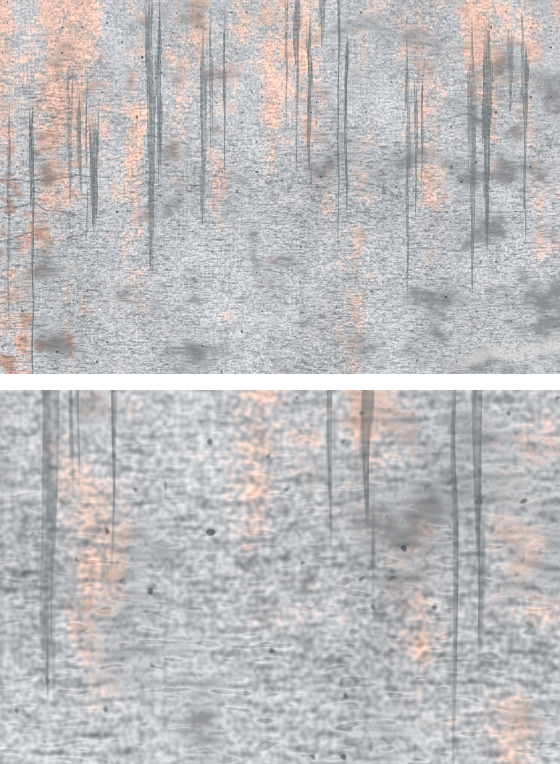
Top, the full canvas; bottom, a detail of the centre.
A Shadertoy shader for this texture:

```glsl
vec2 hash2(vec2 p) {
    p = vec2(dot(p, vec2(127.1, 311.7)), dot(p, vec2(269.5, 183.3)));
    return fract(sin(p) * 43758.545);
}

float corner(vec2 cell, vec2 offset) {
    float angle = 6.2832 * hash2(cell).x;
    return dot(vec2(cos(angle), sin(angle)), offset);
}

// Gradient noise, roughly -0.7 to 0.7
float noise(vec2 p) {
    vec2 i = floor(p), f = fract(p);
    vec2 u = f * f * f * (f * (f * 6.0 - 15.0) + 10.0);
    vec2 e = vec2(1, 0);
    return mix(mix(corner(i, f), corner(i + e.xy, f - e.xy), u.x),
               mix(corner(i + e.yx, f - e.yx), corner(i + e.xx, f - e.xx), u.x), u.y);
}

float fbm(vec2 p) {
    float sum = 0.0, amp = 1.0;
    for (int i = 0; i < 5; i++) {
        sum += amp * noise(p);
        p = mat2(1.6, 0.4, -0.4, 1.6) * p * 1.25 + 17.3;
        amp *= 0.55;
    }
    return sum;
}

// Clusters of tapered vertical runs with frayed ends
float drips(vec2 uv) {
    float ink = 0.0;
    float fibre = noise(vec2(uv.x * 190.0, uv.y * 7.0));
    float fray = noise(vec2(uv.x * 130.0, uv.y * 1.5 + 40.0));
    float wobble = 0.004 * noise(vec2(uv.x * 8.0, uv.y * 9.0));
    for (float i = 0.0; i < 9.0; i++) {
        vec2 cluster = hash2(vec2(i, 3.7));
        float centre = (i + 0.2 + 0.6 * cluster.x) / 6.0;
        float top = 1.12 - 0.4 * cluster.y * cluster.y;
        for (float j = 0.0; j < 4.0; j++) {
            vec2 place = hash2(vec2(i + 21.0, j + 5.0));
            vec2 shape = hash2(vec2(j + 61.0, i + 13.0));
            float x = centre + (place.x - 0.5) * 0.075;
            float len = 0.2 + 0.5 * place.y * place.y + 0.1 * shape.x;
            float t = (top - 0.15 * shape.x - uv.y) / len + 0.35 * fray;
            float width = mix(0.0025, 0.016, shape.y * shape.y) * sqrt(clamp(1.0 - t, 0.0, 1.0));
            float side = abs(uv.x - x + wobble) + 0.006 * fibre;
            float run = smoothstep(width + 0.0015, width - 0.0015, side);
            run *= smoothstep(0.0, 0.2, t) * smoothstep(1.0, 0.85, t);
            ink = max(ink, run * (0.6 + 0.4 * place.x));
        }
    }
    return ink * clamp(0.9 + 0.9 * fibre, 0.0, 1.0);
}

void mainImage(out vec4 fragColor, in vec2 fragCoord) {
    vec2 uv = fragCoord / iResolution.y;
    float mottle = fbm(uv * vec2(4.0, 3.0) + 8.0);
    float blotch = fbm(uv * vec2(14.0, 18.0) + 31.0);

    // Horizontal grain, weaker near the top, over gritty plaster
    vec2 bent = uv + vec2(0.0, 0.006 * noise(uv * 9.0));
    float grain = noise(bent * vec2(24.0, 135.0)) + 0.8 * noise(bent * vec2(55.0, 185.0) + 9.0);
    float grit = noise(uv * 185.0) + 0.7 * noise(uv * 95.0 + 4.0);
    float lined = mix(0.2, 0.07, smoothstep(0.45, 0.95, uv.y + 0.25 * mottle));
    float tone = 0.775 + 0.08 * mottle + 0.07 * blotch + lined * grain + 0.17 * grit;
    tone -= 0.2 * smoothstep(0.25, 0.6, grain) * smoothstep(0.85, 0.4, uv.y);
    vec3 color = min(tone, 0.93) * vec3(0.985, 1.0, 1.022);

    // Peach undercoat in broken vertical bands, strongest at the top and left
    float bands = fbm(uv * vec2(10.0, 1.8) + 3.0) + 0.6 * blotch + 0.3 * grit;
    bands += 0.5 * (uv.y - 0.62) + 0.35 * smoothstep(0.5, 0.0, uv.x);
    float peach = smoothstep(0.0, 0.85, bands + 0.15 * grain);
    color = mix(color, color * vec3(1.2, 0.99, 0.89), peach);

    // Rusty stain on the left, grey grime on the right
    float rust = smoothstep(0.4, 0.0, uv.x) * smoothstep(0.0, 0.6, blotch + mottle * 0.5);
    color *= mix(vec3(1), vec3(0.9, 0.78, 0.73), rust * smoothstep(0.8, 0.45, uv.y));
    float grime = fbm(uv * vec2(5.0, 8.0) + 52.0) + 0.6 * blotch;
    grime += 0.3 * smoothstep(0.9, 1.5, uv.x) + 0.45 * grit;
    color = mix(color, vec3(0.46, 0.47, 0.48), 0.7 * smoothstep(0.25, 0.95, grime));

    // Small pits
    color *= 1.0 - 0.4 * smoothstep(0.45, 0.6, noise(uv * 75.0 + 70.0));

    // Short wandering cracks on the left
    for (float i = 0.0; i < 3.0; i++) {
        float height = 0.36 + 0.08 * i + 0.035 * fbm(vec2(uv.x * 7.0, i * 9.0));
        float crack = smoothstep(0.004, 0.0, abs(uv.y - height));
        color *= 1.0 - 0.25 * crack * smoothstep(0.36, 0.1, uv.x + 0.3 * blotch);
    }

    // Pale scuff in the lower right corner
    float scuff = abs(uv.y - 0.04 - 0.15 * (uv.x - 1.25) - 0.02 * blotch);
    scuff = smoothstep(0.03, 0.005, scuff) * smoothstep(1.18, 1.28, uv.x);
    color = mix(color, vec3(0.86, 0.85, 0.84) + 0.1 * grit, 0.65 * scuff);

    // Dark runs, broken by the grain
    float ink = drips(uv) * (0.9 - 0.3 * max(grain, 0.0));
    color = mix(color, vec3(0.43, 0.46, 0.47) + 0.08 * grit, ink);
    fragColor = vec4(clamp(color, 0.0, 1.0), 1.0);
}
```
